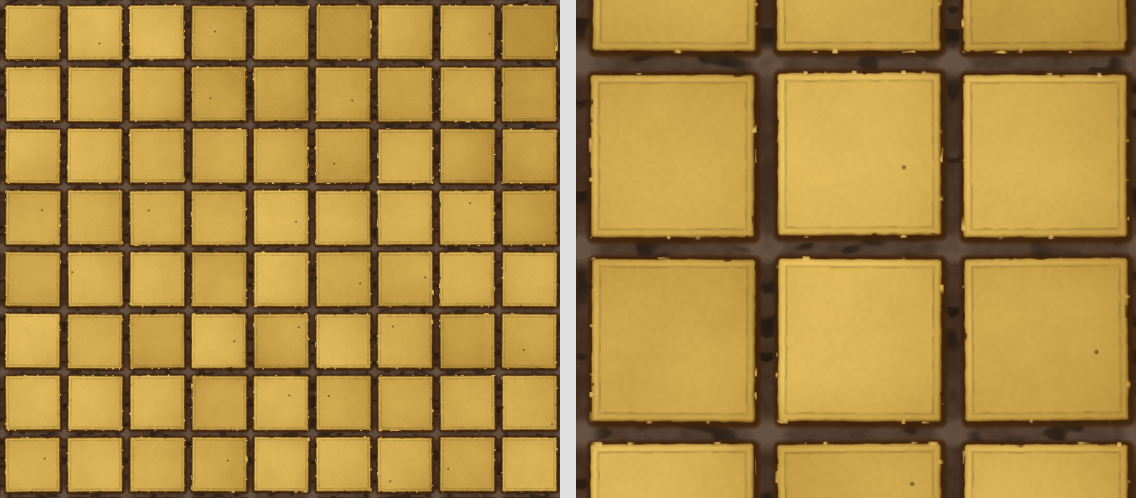
Left: the whole. Right: its middle third, enlarged.
Give the GLSL for this texture, as a Shadertoy shader.

```glsl
float hash(vec2 p) {
    vec3 h = fract(vec3(p.xyx) * vec3(0.1031, 0.103, 0.0973));
    h += dot(h, h.yzx + 33.33);
    return fract((h.x + h.y) * h.z);
}

float noise(vec2 p) {
    vec2 i = floor(p), f = fract(p);
    f = f * f * (3.0 - 2.0 * f);
    return mix(mix(hash(i), hash(i + vec2(1, 0)), f.x),
               mix(hash(i + vec2(0, 1)), hash(i + vec2(1, 1)), f.x), f.y);
}

float fbm(vec2 p) {
    float sum = 0.0, amp = 0.5;
    for (int i = 0; i < 4; i++) {
        sum += amp * noise(p);
        p = p * 2.03 + 17.1;
        amp *= 0.5;
    }
    return sum;
}

float roundBox(vec2 p, float halfSize, float radius) {
    vec2 d = abs(p) - halfSize + radius;
    return length(max(d, 0.0)) + min(max(d.x, d.y), 0.0) - radius;
}

// Backing between tiles: dark rippled mesh, paler where gaps cross
vec3 groutColor(vec2 p, vec2 cell) {
    vec2 a = abs(cell);
    float crossing = smoothstep(0.36, 0.46, min(a.x, a.y));
    float across = smoothstep(0.4, 0.46, a.y);
    float ripple = noise(vec2(p.x * 9.0, p.y * 16.0 + 3.0 * abs(cell.x)));
    float pale = 0.12 + 0.3 * across + 0.5 * crossing + 0.7 * (fbm(p * 14.0) - 0.45);
    vec3 color = mix(vec3(0.25, 0.175, 0.12), vec3(0.4, 0.32, 0.26), clamp(pale, 0.0, 1.0));
    return color * (1.0 - 0.4 * smoothstep(0.55, 0.8, ripple) * (1.0 - crossing));
}

// Gold face with per-tile tone, soft sheen and fine grain
vec3 goldColor(vec2 p, vec2 q, vec2 id, vec2 uv) {
    float tone = 0.66 + 0.5 * (hash(id + 3.7) - 0.5);
    tone += 0.22 * (0.5 - uv.x) - 0.3 * smoothstep(0.7, 1.0, uv.y) * uv.x;
    vec2 tilt = vec2(hash(id + 11.3), hash(id + 27.9)) - vec2(0.75, 0.4);
    tone += 0.6 * dot(q, tilt) - 0.7 * dot(q, q);
    tone += 0.3 * (fbm(p * 3.0) - 0.47) + 0.1 * (noise(p * 45.0) - 0.5);
    return mix(vec3(0.7, 0.545, 0.225), vec3(0.89, 0.735, 0.365), clamp(tone, 0.0, 1.0));
}

void mainImage(out vec4 fragColor, in vec2 fragCoord) {
    vec2 uv = fragCoord / iResolution.xy;
    vec2 p = uv * vec2(9.025, 8.07) - vec2(0.032, 0.041);
    float px = 9.025 / iResolution.x;
    vec2 id = floor(p), cell = fract(p) - 0.5;

    // Slightly uneven setting of each tile
    vec2 shift = vec2(hash(id + 41.0), hash(id + 57.0)) - 0.5;
    float turn = 0.022 * (hash(id + 73.0) - 0.5);
    vec2 q = cell - 0.014 * shift;
    q += turn * vec2(-q.y, q.x);
    float edgeNoise = noise(p * 22.0);
    float d = roundBox(q, 0.438, 0.018) + 0.006 * (edgeNoise - 0.5);

    // Grout and the shadowed amber rim, heavier at lower right
    vec3 color = groutColor(p, cell);
    float rimDist = roundBox(q - vec2(0.005, -0.006), 0.457, 0.03);
    float rim = 1.0 - smoothstep(-0.008, 0.018 + px, rimDist);
    color = mix(color, vec3(0.25, 0.14, 0.04), 0.9 * rim);

    // Face, then bevel: a pale band inside the edge with a thin inner line
    vec3 gold = goldColor(p, q, id, uv);
    float upperLeft = smoothstep(-0.3, 0.3, q.y - q.x);
    float band = smoothstep(-0.042, -0.03, d);
    gold += vec3(0.06, 0.055, 0.04) * band * (upperLeft - 0.35);
    float line = 1.0 - smoothstep(0.003, 0.006 + px, abs(d + 0.042));
    gold *= 1.0 - line * (0.04 + 0.12 * edgeNoise);
    float lip = smoothstep(-0.02, 0.0, d);
    gold = mix(gold, vec3(0.48, 0.33, 0.1), lip * (0.75 - 0.4 * upperLeft));

    // Occasional dark pinhole on a face
    vec2 spot = 0.75 * (vec2(hash(id + 91.0), hash(id + 97.0)) - 0.5);
    float pinhole = 1.0 - smoothstep(0.005, 0.012 + px, length(q - spot));
    gold *= 1.0 - 0.4 * pinhole * step(0.7, hash(id + 103.0));
    color = mix(color, gold, 1.0 - smoothstep(-px, px, d));

    // Bright glints and dark chips scattered along the edges
    float edge = 1.0 - smoothstep(0.006, 0.012 + px, abs(d));
    float wear = noise(p * 19.0 + 50.0);
    color = mix(color, vec3(0.95, 0.78, 0.4), 0.8 * edge * smoothstep(0.82, 0.95, wear));
    color = mix(color, vec3(0.22, 0.12, 0.03), 0.7 * edge * smoothstep(0.2, 0.06, wear));

    fragColor = vec4(color, 1.0);
}
```
